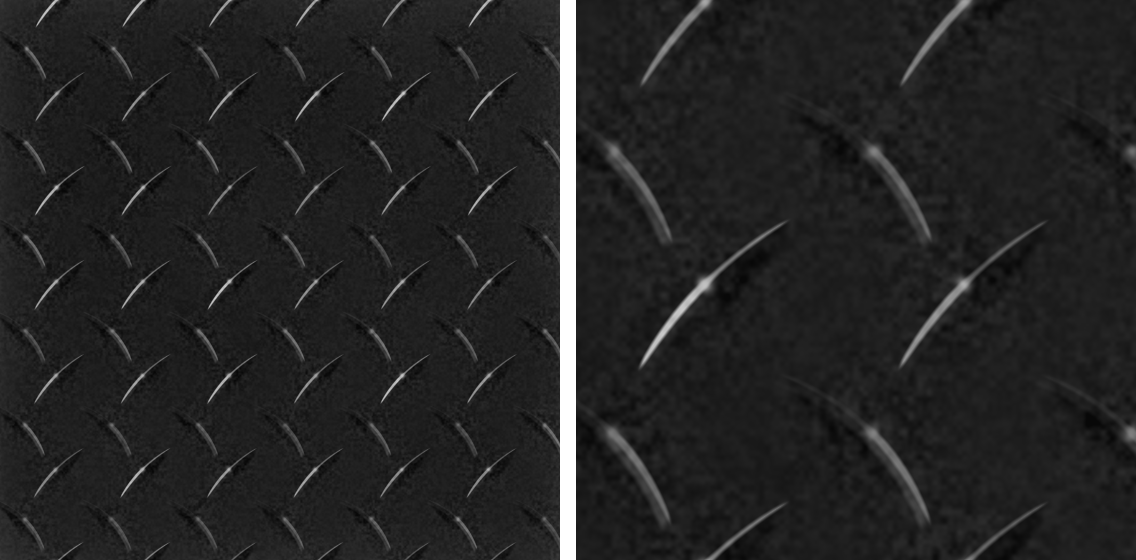
Left, the full canvas; right, a detail of the centre.
Reproduce this texture procedurally as a WebGL 1 fragment shader.

```glsl
precision highp float;
// Black diamond tread plate: alternating raised lugs with worn, glinting ridges.
uniform vec2 u_resolution;

float hash(vec2 p) {
  vec3 q = fract(vec3(p.xyx) * 0.1031);
  q += dot(q, q.yzx + 33.33);
  return fract((q.x + q.y) * q.z);
}

float noise(vec2 p) {
  vec2 i = floor(p), f = fract(p);
  f = f * f * (3.0 - 2.0 * f);
  return mix(mix(hash(i), hash(i + vec2(1, 0)), f.x),
             mix(hash(i + vec2(0, 1)), hash(i + vec2(1, 1)), f.x), f.y);
}

// Shades one lug rising to the right; its ridge peaks at p = 0.
// glint holds the ridge brightness of the lower half, upper half and peak.
float lug(float tone, vec2 p, float bend, vec3 glint, float facet, float wear, float soft) {
  float along = (p.x + p.y) * 0.7071;
  float ridge = (p.y - p.x) * 0.7071 + bend * along * along;
  float taper = max(0.0, 1.0 - along * along / 0.0042);
  float ends = smoothstep(0.0, 0.25, taper);
  float upper = smoothstep(-0.012, 0.014, along);

  // Shadowed flank below the ridge
  float flank = smoothstep(-soft, soft, -ridge)
              * smoothstep(-0.004, 0.004, ridge + 0.019 * taper) * ends;
  tone = mix(tone, mix(0.10, 0.055, upper), flank * 0.85);

  // Lit facet beside the ridge
  float strip = 1.0 - smoothstep(0.002, 0.006, abs(ridge + 0.003));
  tone += strip * ends * facet * (1.0 - 0.6 * upper);

  // Bright ridge line, thinner on the upper half
  float halfWidth = mix(0.0024, 0.0014, upper) * sqrt(taper);
  float line = 1.0 - smoothstep(halfWidth - soft, halfWidth + soft, abs(ridge));
  float shine = mix(glint.x, glint.y, upper) * (0.75 + 0.4 * wear);
  tone = mix(tone, max(tone, shine), line * ends);

  // Polished spot at the peak
  return mix(tone, max(tone, glint.z), exp(-dot(p, p) / 1.6e-5) * (0.6 + 0.4 * wear));
}

void main() {
  vec2 uv = gl_FragCoord.xy / u_resolution;
  float soft = max(0.0013, 0.8 / min(u_resolution.x, u_resolution.y));
  vec2 pitch = vec2(0.1546, 0.168);
  vec2 plate = uv + vec2(0.004 * (1.0 - uv.y), 0.0);

  // Two interleaved lattices of lugs
  vec2 rise = plate - vec2(0.1025, 0.8333);
  vec2 riseId = floor(rise / pitch + 0.5);
  rise -= riseId * pitch;
  vec2 fall = plate - vec2(0.0485, 0.9128);
  vec2 fallId = floor(fall / pitch + 0.5);
  fall -= fallId * pitch;
  fall.x = -fall.x;

  // Sheet tone, paler toward the rim
  vec2 rim = min(uv, 1.0 - uv);
  float tone = 0.118 + 0.045 * exp(-rim.x / 0.03) + 0.035 * exp(-rim.y / 0.04);
  tone += 0.022 * (noise(uv * 5.0 + 7.0) - 0.5);

  float riseWear = hash(riseId + 41.0);
  float fallWear = hash(fallId + 83.0);
  if (riseId.x < 5.5)
    tone = lug(tone, rise, 2.1, vec3(0.66, 0.43, 0.74), 0.05, riseWear, soft);
  tone = lug(tone, fall, 3.5, vec3(0.39, 0.15, 0.52), 0.13, fallWear, soft);

  // Fine grain, rougher around the lugs
  float near = exp(-dot(rise, rise) / 0.0022) + exp(-dot(fall, fall) / 0.0022);
  float grain = noise(uv * 210.0) + 0.5 * noise(uv * 340.0 + 19.0) - 0.75;
  tone += grain * (0.018 + 0.085 * near);

  gl_FragColor = vec4(vec3(clamp(tone, 0.03, 1.0)), 1.0);
}
```
